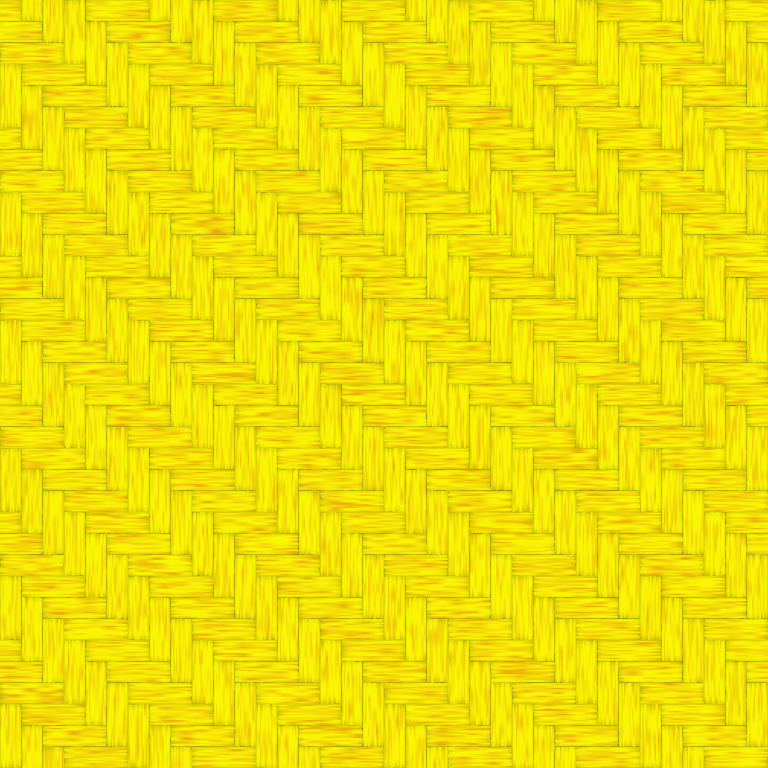
Reproduce this texture procedurally as a WebGL 2 fragment shader.

```glsl
#version 300 es
precision highp float;

uniform vec2 u_resolution;
out vec4 outColor;

const float STRANDS = 36.0;        // strands across and down, a multiple of 2 * FLOAT_LENGTH
const float FLOAT_LENGTH = 3.0;    // cells each strand passes over
const float TWILL_OFFSET = 3.0;    // shifts the diagonal
const float FIBRES = 14.0;         // fibres across one strand
const float GAP = 0.012;           // half width of the dark seam, in cells
const float SIDE_SHADE = 0.10;     // soft shade along the sides
const float END_SHADE = 0.30;      // soft shade at the tucked ends
const float WEFT_WARMTH = 0.06;    // horizontal strands show more amber
const float WARP_WARMTH = -0.04;

const vec3 YELLOW = vec3(0.975, 0.96, 0.015);
const vec3 AMBER = vec3(0.94, 0.79, 0.035);
const vec3 RUST = vec3(0.91, 0.62, 0.04);
const vec3 OLIVE = vec3(0.76, 0.76, 0.02);
const vec3 SEAM = vec3(0.50, 0.51, 0.02);

float hash(vec3 p) {
  p = fract(p * vec3(0.1031, 0.1030, 0.0973));
  p += dot(p, p.yzx + 33.33);
  return fract((p.x + p.y) * p.z);
}

float noise(vec2 p, float seed) {
  vec2 i = floor(p);
  vec2 f = fract(p);
  f = f * f * (3.0 - 2.0 * f);
  float low = mix(hash(vec3(i, seed)), hash(vec3(i + vec2(1, 0), seed)), f.x);
  float high = mix(hash(vec3(i + vec2(0, 1), seed)), hash(vec3(i + vec2(1, 1), seed)), f.x);
  return mix(low, high, f.y);
}

void main() {
  vec2 grid = gl_FragCoord.xy / u_resolution * STRANDS;
  vec2 cell = floor(grid);
  vec2 f = fract(grid);
  float pixel = STRANDS / min(u_resolution.x, u_resolution.y);

  // Twill: the visible strand and the position along (x) and across (y) it
  float phase = mod(cell.x + cell.y + TWILL_OFFSET, 2.0 * FLOAT_LENGTH);
  bool isWeft = phase < FLOAT_LENGTH;
  float cellsAlong = isWeft ? phase : phase - FLOAT_LENGTH;
  vec2 strand = isWeft ? vec2(cellsAlong + f.x, f.y) : vec2(cellsAlong + f.y, f.x);

  // Wrapped strand number, so that every strand differs and the tile closes
  vec2 start = mod(cell - (isWeft ? vec2(cellsAlong, 0) : vec2(0, cellsAlong)), STRANDS);
  float seed = floor(hash(vec3(start, isWeft ? 7.0 : 19.0)) * 900.0);

  // Fibres: thin streaks drawn out along the strand, over a faint coarser layer
  float fine = noise(strand * vec2(1.4, FIBRES), seed);
  float coarse = noise(strand * vec2(1.0, FIBRES * 0.6) + 40.0, seed);
  float streak = 0.75 * fine + 0.25 * coarse + (isWeft ? WEFT_WARMTH : WARP_WARMTH);
  vec3 color = mix(YELLOW, AMBER, smoothstep(0.25, 0.92, streak));
  color = mix(color, RUST, 0.6 * smoothstep(0.76, 0.96, streak));

  // Distances to the sides and the slightly frayed ends
  float fray = 0.04 * (noise(vec2(80.0, strand.y * FIBRES), seed) - 0.5);
  float side = min(strand.y, 1.0 - strand.y);
  float end = min(strand.x, FLOAT_LENGTH - strand.x) + fray;

  // Shade where the strand rolls under, stronger between fibres at the ends
  float sideShade = 1.0 - smoothstep(0.0, SIDE_SHADE, side);
  float endShade = (1.0 - smoothstep(0.0, END_SHADE, end)) * (0.1 + 0.9 * fine);
  color = mix(color, OLIVE, clamp(0.3 * sideShade + 0.75 * endShade, 0.0, 1.0));

  // Thin seam between strands, worn away in places
  float edge = min(side, end);
  float seam = 1.0 - smoothstep(GAP - 0.5 * pixel, GAP + 0.5 * pixel, edge);
  float wear = 0.2 + 0.8 * noise(strand * vec2(4.0, 4.0) + 120.0, seed);
  color = mix(color, SEAM, seam * wear);

  outColor = vec4(color, 1.0);
}
```
